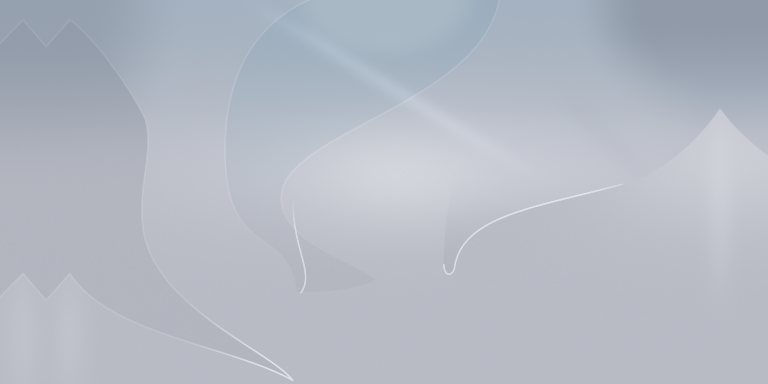
Write a Shadertoy shader that draws this background.

```glsl
// Misty grey-blue backdrop with soft glows, translucent swooshes and thin bright rims.

const vec3 MIST = vec3(0.722, 0.734, 0.770);
const vec3 SKY = vec3(0.640, 0.695, 0.755);
const vec3 SLATE = vec3(0.555, 0.595, 0.650);
const vec3 PALE = vec3(0.795, 0.805, 0.835);

// Outline state: x = distance to the outline, y = -1 inside, +1 outside.
const vec2 EMPTY = vec2(10.0, 1.0);

void addLine(vec2 p, vec2 a, vec2 b, inout vec2 shape) {
    vec2 ab = b - a, ap = p - a;
    float t = clamp(dot(ap, ab) / max(dot(ab, ab), 1e-9), 0.0, 1.0);
    shape.x = min(shape.x, length(ap - ab * t));
    bool crosses = (a.y > p.y) != (b.y > p.y);
    if (crosses && p.x < a.x + ab.x * ap.y / ab.y) shape.y = -shape.y;
}

vec2 bezier(vec2 a, vec2 b, vec2 c, vec2 d, float t) {
    float s = 1.0 - t;
    return s * s * s * a + 3.0 * s * t * (s * b + t * c) + t * t * t * d;
}

void addCurve(vec2 p, vec2 a, vec2 b, vec2 c, vec2 d, inout vec2 shape) {
    const int STEPS = 22;
    vec2 last = a;
    for (int i = 1; i <= STEPS; i++) {
        vec2 next = i == STEPS ? d : bezier(a, b, c, d, float(i) / float(STEPS));
        addLine(p, last, next, shape);
        last = next;
    }
}

float fill(vec2 shape, float aa) { return smoothstep(aa, -aa, shape.x * shape.y); }
float rim(float dist, float aa) { return 1.0 - smoothstep(0.0008, 0.0008 + 1.3 * aa, dist); }
float glow(vec2 p, vec2 center, vec2 radius) {
    vec2 q = (p - center) / radius;
    return exp(-dot(q, q));
}
float blob(vec2 p, vec2 center, vec2 radius, float inner) {
    return smoothstep(1.1, inner, length((p - center) / radius));
}
float beam(vec2 p, vec2 a, vec2 b, float width) {
    vec2 ab = b - a;
    float t = dot(p - a, ab) / dot(ab, ab);
    float d = length(p - a - ab * t) / width;
    return exp(-d * d) * smoothstep(-0.1, 0.3, t) * smoothstep(1.1, 0.5, t);
}
float hash(vec2 p) { return fract(sin(dot(p, vec2(12.9898, 78.233))) * 43758.5); }

// Left silhouette with twin peaks and a tail sweeping to the lower right
vec2 leftSilhouette(vec2 p) {
    vec2 s = EMPTY;
    vec2 top = vec2(0.182, 0.948), low = vec2(0.182, 0.288);
    vec2 tip = vec2(0.762, 0.010), waist = vec2(0.370, 0.430);
    addCurve(p, top, vec2(0.25, 0.90), vec2(0.345, 0.76), vec2(0.378, 0.69), s);
    addCurve(p, vec2(0.378, 0.69), vec2(0.40, 0.61), vec2(0.365, 0.54), waist, s);
    addCurve(p, waist, vec2(0.375, 0.21), vec2(0.70, 0.09), tip, s);
    addCurve(p, tip, vec2(0.60, 0.10), vec2(0.28, 0.13), low, s);
    vec2 valley = vec2(-0.062, -0.07), peak = vec2(-0.122, 0.0), edge = vec2(-0.21, -0.09);
    addLine(p, low, low + valley, s);
    addLine(p, low + valley, low + peak, s);
    addLine(p, low + peak, low + edge, s);
    addLine(p, low + edge, top + edge, s);
    addLine(p, top + edge, top + peak, s);
    addLine(p, top + peak, top + valley, s);
    addLine(p, top + valley, top, s);
    return s;
}

// Central ribbon that falls from the top and hooks to the right
vec2 ribbon(vec2 p) {
    vec2 s = EMPTY;
    vec2 a = vec2(0.828, 1.01), b = vec2(0.586, 0.60), c = vec2(0.774, 0.24);
    vec2 d = vec2(0.977, 0.272), e = vec2(0.732, 0.49), f = vec2(1.302, 1.01);
    addCurve(p, a, vec2(0.62, 0.93), vec2(0.585, 0.74), b, s);
    addCurve(p, b, vec2(0.59, 0.32), vec2(0.75, 0.42), c, s);
    addCurve(p, c, vec2(0.84, 0.235), vec2(0.95, 0.25), d, s);
    addCurve(p, d, vec2(0.90, 0.33), vec2(0.73, 0.37), e, s);
    addCurve(p, e, vec2(0.745, 0.66), vec2(1.26, 0.73), f, s);
    addLine(p, f, a, s);
    return s;
}

void mainImage(out vec4 fragColor, in vec2 fragCoord) {
    vec2 p = fragCoord / iResolution.y;
    float aa = 0.8 / iResolution.y;

    // Sky, mist band and corner shadows
    vec3 col = mix(MIST, SKY, smoothstep(0.53, 1.06, p.y));
    col += 0.060 * glow(p, vec2(1.15, 0.56), vec2(0.78, 0.17));
    col = mix(col, SLATE + 0.02, 0.8 * blob(p, vec2(0.04, 1.0), vec2(0.42, 0.45), 0.45));
    vec3 shadow = mix(SLATE + 0.08, SLATE, smoothstep(0.70, 0.95, p.y));
    col = mix(col, shadow, 0.9 * blob(p, vec2(1.92, 1.0), vec2(0.40, 0.34), 0.6));

    // Ribbon, upper disc, central light and slanted beams
    vec2 band = ribbon(p);
    col -= fill(band, aa) * mix(vec3(0.020), vec3(0.034, 0.016, 0.010), smoothstep(0.3, 0.8, p.y));
    col = mix(col, vec3(0.675, 0.735, 0.780), 0.75 * blob(p, vec2(1.0, 1.03), vec2(0.25, 0.19), 0.7));
    col += vec3(0.045, 0.042, 0.032) * glow(p, vec2(1.03, 0.54), vec2(0.22, 0.13));
    col += 0.045 * beam(p, vec2(0.66, 0.99), vec2(1.40, 0.54), 0.022);
    col -= 0.012 * beam(p, vec2(1.46, 0.76), vec2(1.74, 0.48), 0.035);
    col += 0.035 * rim(band.x, aa) * smoothstep(0.25, 0.6, p.y);

    // Right mound and the dark wedge beside its curved slope
    vec2 peak = vec2(1.875, 0.718), bend = vec2(1.62, 0.52), foot = vec2(1.183, 0.30);
    vec2 hook = vec2(1.156, 0.31), wedgeTop = vec2(1.20, 0.60), wedgeEnd = vec2(1.62, 0.60);
    vec2 slope = EMPTY;
    addCurve(p, bend, vec2(1.40, 0.46), vec2(1.20, 0.44), foot, slope);
    vec2 mound = slope, wedge = slope;
    addCurve(p, foot, vec2(1.176, 0.28), vec2(1.158, 0.28), hook, wedge);
    float edge = wedge.x;
    addCurve(p, hook, vec2(1.155, 0.40), vec2(1.17, 0.50), wedgeTop, wedge);
    addLine(p, wedgeTop, wedgeEnd, wedge);
    addLine(p, wedgeEnd, bend, wedge);
    col -= 0.028 * fill(wedge, aa) * smoothstep(0.57, 0.34, p.y) * smoothstep(1.6, 1.25, p.x);
    addCurve(p, peak, vec2(1.83, 0.65), vec2(1.73, 0.545), bend, mound);
    addCurve(p, vec2(2.02, 0.58), vec2(1.95, 0.63), vec2(1.91, 0.67), peak, mound);
    addLine(p, foot, vec2(1.183, -0.02), mound);
    addLine(p, vec2(2.02, -0.02), vec2(2.02, 0.58), mound);
    vec3 moundColor = mix(MIST, PALE, glow(p, vec2(1.9, 0.60), vec2(0.36, 0.19)));
    moundColor += 0.025 * glow(p, vec2(1.875, 0.42), vec2(0.035, 0.25));
    col = mix(col, moundColor, fill(mound, aa) * smoothstep(0.08, 0.35, p.y));
    col += 0.13 * rim(edge, aa) * smoothstep(1.72, 1.5, p.x);

    // Left silhouette above the pale twin peaks
    vec2 left = leftSilhouette(p);
    for (int i = 0; i < 2; i++) {
        float x = 0.06 + 0.122 * float(i);
        col += 0.028 * glow(p, vec2(x, 0.13), vec2(0.045, 0.16));
    }
    vec3 leftColor = mix(MIST - 0.025, SLATE + 0.015, smoothstep(0.50, 0.94, p.y));
    col = mix(col, leftColor, 0.9 * fill(left, aa));
    float tail = smoothstep(0.45, 0.72, p.x);
    col += (0.035 + 0.12 * tail) * rim(left.x, aa) * smoothstep(-0.01, 0.02, p.y - 0.19 + 0.3 * p.x);

    // Bright thread at the ribbon's tail
    vec2 thread = EMPTY;
    addCurve(p, vec2(0.763, 0.48), vec2(0.762, 0.35), vec2(0.82, 0.29), vec2(0.784, 0.238), thread);
    col += 0.13 * rim(thread.x, aa) * smoothstep(0.50, 0.36, p.y);

    col += (hash(floor(p * 256.0)) - 0.5) * 0.003;
    fragColor = vec4(clamp(col, 0.0, 1.0), 1.0);
}
```
